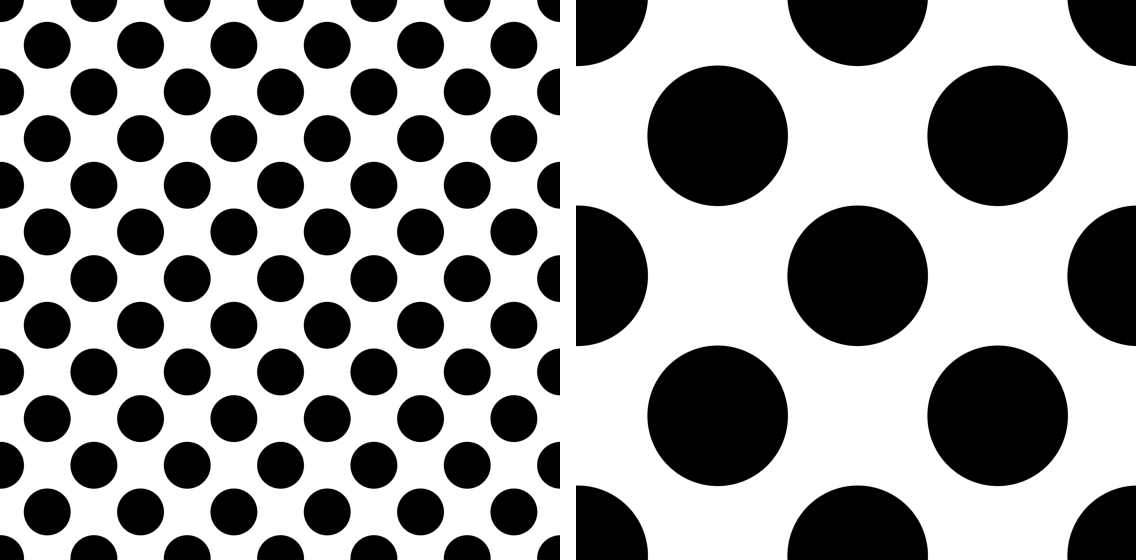
Left, the full canvas; right, a detail of the centre.
A WebGL 2 fragment shader for this pattern:

```glsl
#version 300 es
precision highp float;

uniform vec2 u_resolution;
out vec4 fragColor;

// Signed distance to a dot of the given radius, repeated at every whole cell
float dotGrid(vec2 cell, float radius) {
    return length(fract(cell + 0.5) - 0.5) - radius;
}

void main() {
    const float repeats = 6.0;
    const vec3 paper = vec3(1.0);
    const vec3 ink = vec3(0.0);

    vec2 uv = gl_FragCoord.xy / u_resolution;
    vec2 cell = (uv - vec2(0.001, 0.0025)) * repeats;

    // Two interleaved grids, the second shifted by half a cell
    float dist = min(dotGrid(cell, 0.251), dotGrid(cell + 0.5, 0.251));

    // Edge softened over about one pixel
    float pixel = repeats / min(u_resolution.x, u_resolution.y);
    float coverage = 1.0 - smoothstep(-0.75 * pixel, 0.75 * pixel, dist);

    fragColor = vec4(mix(paper, ink, coverage), 1.0);
}
```
